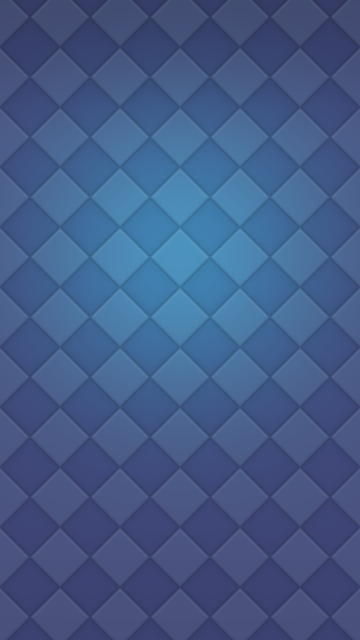
This background is drawn by a WebGL 2 fragment shader. Its source:

```glsl
#version 300 es
precision highp float;

uniform vec2 u_resolution;
out vec4 outColor;

#define TILES_ACROSS 6.0
#define TILE_SHIFT vec2(0.0, 0.049)
#define GLOW_CENTER vec2(0.0, 0.19)
#define GLOW_RADIUS 0.42
#define BASE_COLOR vec3(0.270, 0.298, 0.482)
#define GLOW_COLOR vec3(0.275, 0.545, 0.725)
#define TILE_CONTRAST vec3(0.025, 0.029, 0.020)
#define GROOVE_WIDTH 0.026
#define GROOVE_DEPTH 0.13
#define RIM_LIGHT 0.045
#define TOP_SHADE 0.13
#define BOTTOM_SHADE 0.04

// Soft bell curve around zero
float bell(float x, float width) {
    float t = x / width;
    return exp(-t * t);
}

// Base tint with a round glow, dimmed at the top and bottom
vec3 backdrop(vec2 p) {
    float glow = bell(length(p - GLOW_CENTER), GLOW_RADIUS);
    float shade = 1.0 - TOP_SHADE * smoothstep(0.48, 0.88, p.y)
                      - BOTTOM_SHADE * smoothstep(0.55, 0.88, -p.y);
    return mix(BASE_COLOR, GLOW_COLOR, glow) * shade;
}

// Checkered diamonds with bevelled edges
vec3 diamonds(vec3 color, vec2 p, float pixel) {
    vec2 q = p * TILES_ACROSS - TILE_SHIFT;
    vec2 grid = vec2(q.x + q.y, q.x - q.y) + 0.5;
    vec2 cell = floor(grid);
    vec2 local = fract(grid) - 0.5;
    float raised = 1.0 - mod(cell.x + cell.y, 2.0);

    // Distances to the two upper and the two lower sides
    float upper = (0.5 - max(local.x, -local.y)) * inversesqrt(2.0);
    float lower = (0.5 - max(-local.x, local.y)) * inversesqrt(2.0);
    float edge = min(upper, lower);

    // The checker tone fades to neutral across each side
    float blend = smoothstep(0.0, pixel * TILES_ACROSS, edge);
    color += TILE_CONTRAST * (2.0 * raised - 1.0) * blend;

    // Dark groove, wider soft shadow on the sunken tiles
    float groove = bell(edge, GROOVE_WIDTH);
    float shadow = (1.0 - raised) * bell(edge, 4.0 * GROOVE_WIDTH);
    color *= 1.0 - GROOVE_DEPTH * groove - 0.035 * shadow * blend;

    // Thin highlight along the upper sides of raised tiles
    float rim = bell(upper - 1.3 * GROOVE_WIDTH, 0.6 * GROOVE_WIDTH);
    rim *= smoothstep(0.0, 2.0 * GROOVE_WIDTH, lower);
    return color + RIM_LIGHT * rim * raised;
}

void main() {
    vec2 p = (gl_FragCoord.xy - 0.5 * u_resolution) / u_resolution.x;
    vec3 color = diamonds(backdrop(p), p, 1.0 / u_resolution.x);
    outColor = vec4(color, 1.0);
}
```
